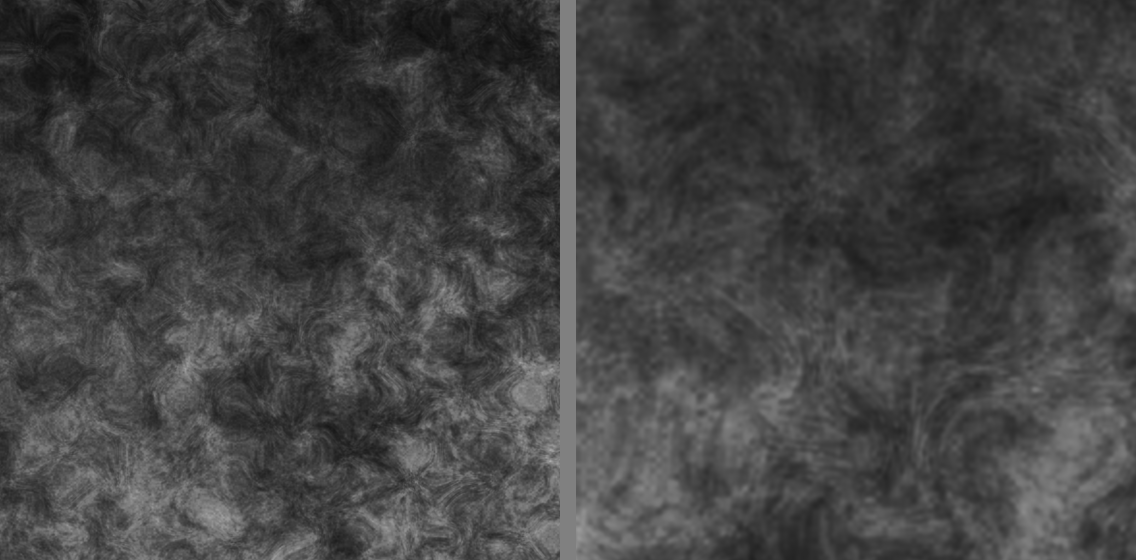
Left, the full canvas; right, a detail of the centre.
Reproduce this texture procedurally as a Shadertoy shader.

```glsl
// Mottled charcoal haze: a dark top fading to a paler grey base.
// Warped, rotated noise octaves form soft blotches; broad patches shift
// the tone, and a fine grain roughens the surface.

const float DARK_TOP = 0.143;
const float BASE_LIFT = 0.262;
const float BLOTCH_SCALE = 15.0;
const float GRAIN_SCALE = 290.0;

float hash(vec2 p) {
    return fract(sin(dot(p, vec2(127.1, 311.7))) * 43758.5453);
}

// Smooth value noise in the range -1 to 1
float noise(vec2 p) {
    vec2 cell = floor(p);
    vec2 f = fract(p);
    vec2 w = f * f * (3.0 - 2.0 * f);
    float low = mix(hash(cell), hash(cell + vec2(1.0, 0.0)), w.x);
    float high = mix(hash(cell + vec2(0.0, 1.0)), hash(cell + vec2(1.0, 1.0)), w.x);
    return 2.0 * mix(low, high, w.y) - 1.0;
}

vec2 rotate(vec2 p, float angle) {
    float c = cos(angle);
    float s = sin(angle);
    return vec2(c * p.x - s * p.y, s * p.x + c * p.y);
}

// Octaves turned against each other to hide the lattice
float cloud(vec2 p, int octaves, float gain) {
    float sum = 0.0;
    float weight = 1.0;
    float energy = 0.0;
    for (int i = 0; i < octaves; i++) {
        sum += weight * noise(p);
        energy += weight * weight;
        weight *= gain;
        p = rotate(p, 0.65) * 1.93 + vec2(17.3, 9.1);
    }
    return sum / sqrt(energy);
}

// Soft elliptical patch of light or shade
float patchAt(vec2 uv, vec2 center, vec2 radius) {
    vec2 d = (uv - center) / radius;
    return exp(-dot(d, d));
}

// Broad uneven lighting, in logarithmic tone
float broadTone(vec2 uv) {
    float tone = 0.16 * cloud(uv * 4.0 + 3.7, 2, 0.6);
    tone += 0.24 * patchAt(uv, vec2(0.12, 0.52), vec2(0.26, 0.20));
    tone += 0.22 * patchAt(uv, vec2(0.86, 0.32), vec2(0.20, 0.18));
    tone -= 0.30 * patchAt(uv, vec2(0.55, 0.22), vec2(0.13, 0.15));
    tone -= 0.14 * patchAt(uv, vec2(0.44, 0.60), vec2(0.18, 0.14));
    // Faint level streaks along the base
    float nearBase = 1.0 - smoothstep(0.0, 0.35, uv.y);
    tone += 0.16 * nearBase * noise(uv * vec2(5.0, 19.0) + 31.0);
    return tone;
}

// Wispy mottling, stronger toward the lower right and in the dark top
float mottling(vec2 uv) {
    vec2 p = uv * BLOTCH_SCALE;
    vec2 bend = vec2(noise(p * 1.3 + 5.2), noise(p * 1.3 + 41.8));
    float blotches = cloud(p + 0.35 * bend, 5, 0.83);
    float strength = 0.50 + 0.12 * noise(uv * 3.0 + 12.0);
    strength += 0.14 * patchAt(uv, vec2(0.80, 0.32), vec2(0.30, 0.25));
    strength += 0.10 * smoothstep(0.65, 0.95, uv.y);
    return strength * blotches;
}

float grain(vec2 uv) {
    float fine = noise(uv * GRAIN_SCALE);
    float coarse = noise(rotate(uv, 0.4) * GRAIN_SCALE * 0.6 + 73.0);
    return 0.13 * fine + 0.08 * coarse;
}

void mainImage(out vec4 fragColor, in vec2 fragCoord) {
    vec2 uv = fragCoord / iResolution.xy;
    float fade = DARK_TOP + BASE_LIFT * pow(1.0 - uv.y, 1.55);
    float grey = fade * exp(broadTone(uv) + mottling(uv) + grain(uv));
    // Gentle shoulder keeps the palest wisps soft
    grey = min(grey, 0.45) + 0.6 * max(grey - 0.45, 0.0);
    fragColor = vec4(vec3(clamp(grey, 0.0, 1.0)), 1.0);
}
```
